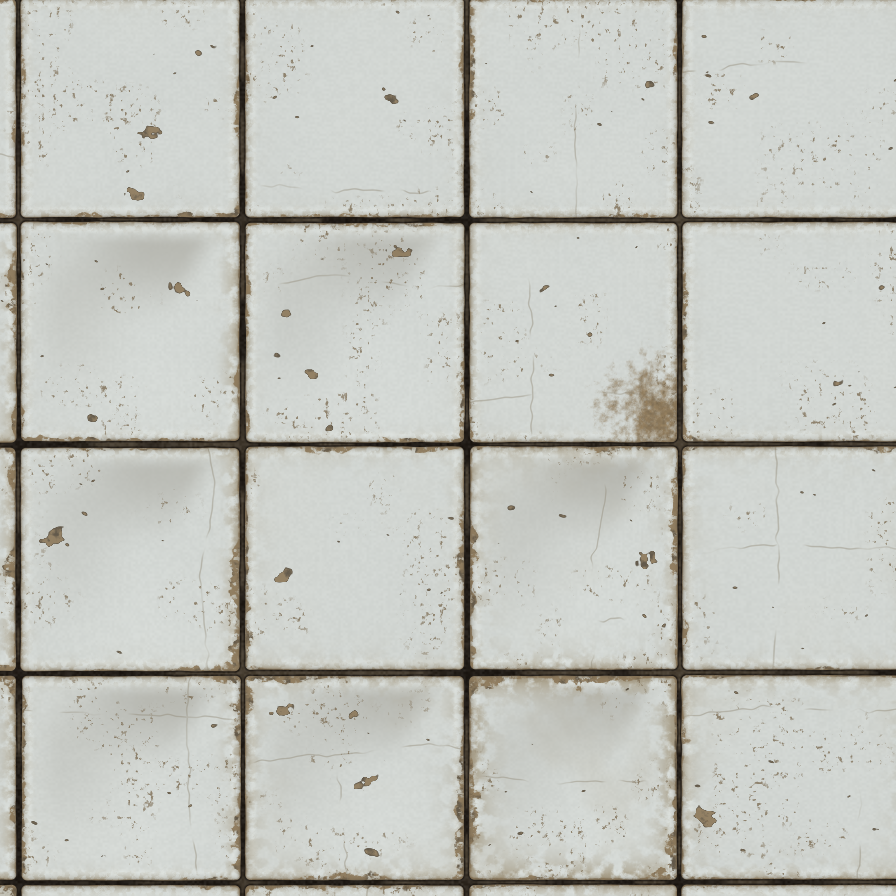
Reproduce this texture procedurally as a Shadertoy shader.

```glsl
#define PITCH vec2(0.25, 0.2505)
#define ORIGIN vec2(0.021, 0.003)
#define GAP 0.0115
#define CORNER 0.024
#define CHIPS 7
#define GLAZE vec3(0.823, 0.84, 0.826)
#define SHADOW vec3(0.69, 0.69, 0.66)
#define STAIN vec3(0.64, 0.60, 0.51)
#define CLAY vec3(0.55, 0.47, 0.35)
#define UMBER vec3(0.34, 0.30, 0.24)
#define GROUT vec3(0.13, 0.11, 0.09)

float hash(vec2 p) {
    return fract(sin(dot(p, vec2(127.1, 311.7))) * 43758.545);
}

float noise(vec2 p) {
    vec2 i = floor(p), f = fract(p);
    f = f * f * (3.0 - 2.0 * f);
    return mix(mix(hash(i), hash(i + vec2(1, 0)), f.x),
               mix(hash(i + vec2(0, 1)), hash(i + vec2(1, 1)), f.x), f.y);
}

float fbm(vec2 p) {
    float sum = 0.0, amp = 0.5;
    for (int i = 0; i < 4; i++) {
        sum += amp * noise(p);
        p = p * 2.03 + 17.3;
        amp *= 0.5;
    }
    return sum / 0.9375;
}

float bump(float x, float center, float width) {
    float u = (x - center) / width;
    return exp(-u * u);
}

float roundedBox(vec2 p, vec2 halfSize, float r) {
    vec2 a = abs(p) - halfSize + r;
    return length(max(a, 0.0)) + min(max(a.x, a.y), 0.0) - r;
}

// Shade of a hollow pressed into the tile: dark upper wall, softer left wall
float hollow(vec2 q) {
    float top = smoothstep(0.5, 0.88, q.y) * (1.0 - smoothstep(0.88, 0.97, q.y));
    float slant = q.x - 0.5 * (q.y - 0.9);
    top *= smoothstep(0.1, 0.6, q.x) * (1.0 - smoothstep(0.75, 0.92, slant));
    float left = smoothstep(0.03, 0.2, q.x) * (1.0 - smoothstep(0.2, 0.6, q.x));
    left *= smoothstep(0.1, 0.6, q.y) * (1.0 - smoothstep(0.65, 0.97, q.y));
    return top * 0.85 + left * 0.35;
}

// Broken hairline running along q.y
float crack(vec2 q, float seed, float px) {
    float x = 0.15 + 0.7 * hash(vec2(seed, 3.0));
    x += 0.1 * (noise(vec2(q.y * 2.5, seed)) - 0.5) + 0.02 * (noise(vec2(q.y * 24.0, seed)) - 0.5);
    float line = 1.0 - smoothstep(0.0, 0.002 + px, abs(q.x - x));
    float broken = smoothstep(0.35, 0.65, noise(vec2(q.y * 9.0, seed + 5.0)));
    return line * broken * step(0.45, hash(vec2(seed, 8.0)));
}

void mainImage(out vec4 fragColor, in vec2 fragCoord) {
    vec2 p = fragCoord / iResolution.xy;
    float px = 1.0 / (iResolution.y * PITCH.y);

    // Hand-laid grid: last column and lowest courses drift slightly
    vec2 drift = vec2(0.0125 * bump(p.x, 0.758, 0.08),
                      0.0045 * bump(p.y, 0.249, 0.08) - 0.0125 * bump(p.y, 0.016, 0.1));
    vec2 t = (p + drift - ORIGIN) / PITCH;
    vec2 id = floor(t), q = fract(t);
    float seed = hash(id + 4.7) * 60.0;
    float fine = fbm(t * 22.0 + seed), broad = fbm(t * 3.5 + seed);
    float grain = noise(t * 95.0), grit = fbm(t * 55.0);

    vec2 offset = (vec2(hash(id + 1.3), hash(id + 9.1)) - 0.5) * 0.007;
    float d = roundedBox(q - 0.5 - offset, vec2(0.5 - GAP), CORNER);
    d += (noise(t * 14.0) - 0.5) * 0.004;
    float inner = max(-d, 0.0);

    // Glaze, hollows and bright rim
    bool pressed = max(id.x, id.y) < 2.5 && min(id.x, id.y) > -0.5 && (id.x != id.y || id.x == 0.0);
    vec3 col = GLAZE + 0.02 * (broad - 0.5) + 0.025 * (grain - 0.5);
    if (pressed) {
        col = mix(col, SHADOW, hollow(q) * (0.6 + 0.3 * hash(id + 6.0)));
        col += 0.015 * exp(-dot(q - vec2(0.6, 0.2), q - vec2(0.6, 0.2)) * 9.0);
    }
    col += 0.03 * bump(inner, 0.035, 0.014);

    // Grime, heaviest low down and on the right edge of the first column
    vec2 toWorst = id - vec2(2.0, 0.0);
    float heavy = 0.08 + 0.92 * exp(-dot(toWorst, toWorst) * 0.9);
    float rightEdge = smoothstep(0.85, 0.95, q.x) * step(id.x, 0.5) * step(id.y, 2.5);
    float grime = clamp(heavy + 0.5 * rightEdge, 0.0, 1.0);
    float blotch = smoothstep(0.35, 0.65, fine);
    col = mix(col, STAIN, clamp(grime * exp(-inner / 0.06) * blotch * 1.3, 0.0, 0.85));
    col = mix(col, STAIN, 0.15 * heavy * smoothstep(0.45, 0.75, broad));
    col = mix(col, STAIN, 0.7 * exp(-inner / 0.022) * smoothstep(0.4, 0.65, grit));

    // Rust creeping out of the lower right corner of one tile
    float rust = id == vec2(2.0) ? 1.0 : 0.0;
    float reach = length((q - vec2(0.92, 0.14)) * vec2(0.9, 1.1));
    rust *= smoothstep(0.25, 0.8, 0.6 * fine + 0.4 * grit + 0.28 - reach * 1.7);
    col = mix(col, mix(CLAY, UMBER, grain * 0.5) * vec3(1.0, 0.95, 0.85), rust * 0.85);

    // Flaked edges exposing clay
    float patches = smoothstep(0.45, 0.8, noise(t * 4.5 + seed));
    float flake = (0.003 + 0.055 * grime * fine) * (0.25 + patches) + 0.05 * patches * (fine - 0.4);
    float bare = 1.0 - smoothstep(-px, px, inner - flake);
    vec3 clay = mix(CLAY, UMBER, smoothstep(0.45, 0.8, fbm(t * 30.0 + 8.0)));
    col = mix(col, clay, bare * 0.9 * smoothstep(0.25, 0.5, grit));

    // Scattered chips with dark borders
    for (int i = 0; i < CHIPS; i++) {
        vec2 key = id * 7.3 + float(i) * 1.91;
        vec2 center = 0.07 + 0.86 * vec2(hash(key), hash(key + 31.0));
        float size = 0.004 + 0.032 * pow(hash(key + 57.0), 5.0);
        vec2 r = (q - center) * vec2(0.75, 1.2);
        r.y += r.x * (hash(key + 11.0) - 0.5) * 1.6;
        float edge = length(r) - size + (noise(t * 48.0 + seed) - 0.5) * size * 1.7;
        vec3 chip = mix(UMBER, clay, smoothstep(0.0, 0.008, -edge));
        col = mix(col, chip, (1.0 - smoothstep(-px * 0.6, px * 0.6, edge)) * 0.9);
    }

    // Hairline cracks and fine scuffs
    float hairs = max(crack(q, seed, px), crack(q.yx, seed + 13.0, px));
    col = mix(col, STAIN * 0.85, hairs * 0.4);
    float scuff = smoothstep(0.64, 0.82, fbm(t * vec2(60.0, 48.0) + seed));
    scuff *= smoothstep(0.55, 0.75, noise(t * 5.0 + seed + 20.0));
    col = mix(col, CLAY * 0.85, scuff * 0.75);

    // Brown lip, then the recessed joint with a dustier middle
    col = mix(col, mix(UMBER, CLAY, fine), 0.8 * exp(-inner / 0.007));
    float dust = smoothstep(0.25, 0.7, noise(t * 7.0)) * smoothstep(0.0, GAP, d);
    vec3 joint = mix(GROUT, UMBER, 0.75 * dust) + 0.08 * (grain - 0.5);
    col = mix(col, joint, smoothstep(-px * 0.6, px * 0.6, d));
    fragColor = vec4(clamp(col, 0.0, 1.0), 1.0);
}
```
